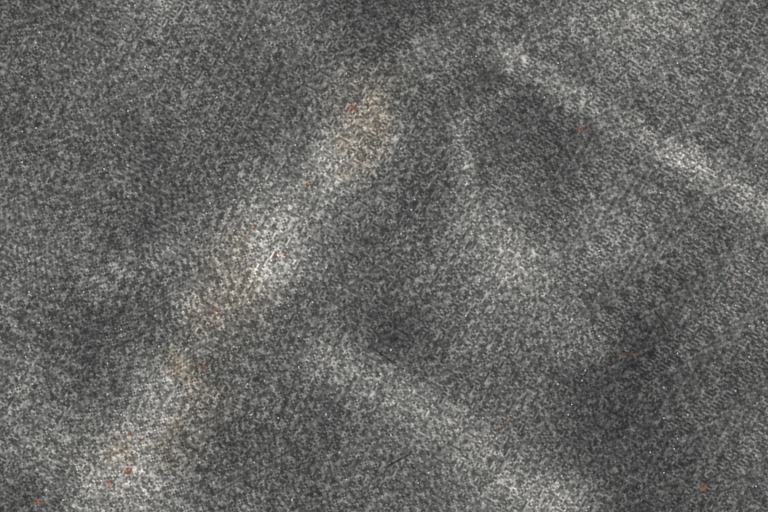
Give the GLSL for this texture, as a WebGL 2 fragment shader.

```glsl
#version 300 es
precision highp float;

uniform vec2 u_resolution;
out vec4 fragColor;

// Lengths are in canvas heights
const float FINE_GRAINS = 270.0;
const float COARSE_GRAINS = 145.0;
const float FINE_CONTRAST = 0.80;
const float COARSE_CONTRAST = 0.42;
const float BASE_TONE = 0.352;
const float CLOUD_TONE = 0.26;
const float DRIFT_TONE = 0.215;
const float WARP = 0.085;
const int FLECKS = 16;
const int TWIGS = 5;
const vec3 DARK_TINT = vec3(0.995, 1.005, 0.99);
const vec3 PALE_TINT = vec3(1.015, 1.0, 0.965);
const vec3 TAN_TINT = vec3(1.09, 1.0, 0.88);
const vec3 RUST = vec3(0.56, 0.37, 0.28);
const vec3 TWIG_DARK = vec3(0.17, 0.16, 0.15);
const vec3 TWIG_BROWN = vec3(0.42, 0.29, 0.21);
const vec3 GLINT = vec3(0.82, 0.83, 0.88);

float hash(vec2 p) {
    return fract(sin(dot(p, vec2(127.1, 311.7))) * 43758.5453);
}

float noise(vec2 p) {
    vec2 i = floor(p), f = fract(p);
    f = f * f * (3.0 - 2.0 * f);
    return mix(mix(hash(i), hash(i + vec2(1, 0)), f.x),
               mix(hash(i + vec2(0, 1)), hash(i + vec2(1, 1)), f.x), f.y);
}

mat2 rotation(float a) {
    return mat2(cos(a), sin(a), -sin(a), cos(a));
}

float fbm(vec2 p) {
    float sum = 0.0, amp = 0.5;
    for (int i = 0; i < 5; i++) {
        sum += amp * noise(p);
        p = rotation(0.65) * p * 2.03 + 17.3;
        amp *= 0.5;
    }
    return sum / 0.97;
}

float segment(vec2 p, vec2 a, vec2 b) {
    vec2 d = b - a;
    return length(p - a - d * clamp(dot(p - a, d) / dot(d, d), 0.0, 1.0));
}

// Soft ridge of blown sand between two points
float ridge(vec2 p, vec2 a, vec2 b, float width) {
    float d = segment(p, a, b) / width;
    return exp(-d * d);
}

float mound(vec2 p, vec2 c, vec2 size) {
    vec2 d = (p - c) / size;
    return exp(-dot(d, d));
}

void main() {
    vec2 p = gl_FragCoord.xy / u_resolution.y;
    float pixel = 1.0 / u_resolution.y;

    // Ragged drift outlines
    vec2 q = p + WARP * (vec2(fbm(p * 6.0), fbm(p * 6.0 + 41.0)) - 0.5);
    float patches = smoothstep(0.30, 0.62, fbm(p * 9.0 + 5.0));

    // Main pale drift, from the lower left to the top
    float spine = ridge(q, vec2(0.19, -0.02), vec2(0.41, 0.36), 0.085);
    spine = max(spine, ridge(q, vec2(0.41, 0.36), vec2(0.55, 0.56), 0.07));
    spine = max(spine, 0.85 * ridge(q, vec2(0.55, 0.56), vec2(0.69, 0.76), 0.085));
    spine = max(spine, 0.6 * ridge(q, vec2(0.69, 0.76), vec2(0.85, 0.92), 0.05));
    spine *= mix(0.5, 1.08, patches);

    // Side ridges and thin crests
    vec2 s = mix(p, q, 0.4);
    float side = 0.75 * ridge(s, vec2(0.99, 0.90), vec2(1.52, 0.58), 0.032);
    side = max(side, 0.58 * ridge(q, vec2(0.66, 0.29), vec2(1.10, 0.02), 0.06));
    side = max(side, 0.5 * ridge(s, vec2(0.98, 0.82), vec2(0.89, 0.75), 0.018));
    side = max(side, 0.5 * ridge(s, vec2(0.89, 0.75), vec2(0.92, 0.58), 0.018));
    side = max(side, 0.4 * ridge(q, vec2(0.92, 0.58), vec2(1.14, 0.33), 0.06));
    side = max(side, 0.42 * ridge(q, vec2(0.20, 0.42), vec2(0.36, 0.50), 0.03));
    side = max(side, 0.55 * mound(q, vec2(1.36, 0.96), vec2(0.28, 0.14)));
    side = max(side, 0.42 * mound(q, vec2(1.21, 0.55), vec2(0.12, 0.10)));
    side = max(side, 0.55 * mound(q, vec2(0.05, 0.13), vec2(0.13, 0.08)));
    side *= mix(0.65, 1.1, patches);

    float hollow = mound(q, vec2(1.02, 0.68), vec2(0.12, 0.10))
                 + mound(q, vec2(1.24, 0.25), vec2(0.22, 0.16))
                 + 0.7 * mound(q, vec2(0.20, 0.27), vec2(0.10, 0.08));
    float drift = clamp(spine + side * (1.0 - spine), 0.0, 1.0);
    float haze = 0.035 * mound(p, vec2(0.38, 0.72), vec2(0.45, 0.30));
    float tone = BASE_TONE + CLOUD_TONE * (fbm(p * 4.0 + 9.0) - 0.47)
               + DRIFT_TONE * drift + haze - 0.03 * hollow;

    // Sand grains
    float fine = noise(rotation(0.5) * p * FINE_GRAINS) - 0.5;
    float coarse = noise(rotation(1.1) * p * COARSE_GRAINS + 70.0) - 0.5;
    tone *= exp(FINE_CONTRAST * fine + COARSE_CONTRAST * coarse);
    vec3 tint = mix(DARK_TINT, PALE_TINT, smoothstep(0.35, 0.65, tone));
    float tan_amount = spine * smoothstep(0.45, 0.65, fbm(p * 7.0 + 23.0));
    vec3 color = tone * mix(tint, TAN_TINT, 0.8 * tan_amount);

    // Sparse bright glints
    vec2 g = p * 150.0, cell = floor(g);
    float spot = smoothstep(0.45, 0.1, length(fract(g) - 0.5));
    color = mix(color, GLINT, 0.75 * spot * step(0.994, hash(cell + 3.7)));

    // Rust flecks, mostly along the drift
    for (int i = 0; i < FLECKS; i++) {
        float k = float(i);
        vec2 r = vec2(hash(vec2(k, 1.3)), hash(vec2(k, 7.9)));
        vec2 c = i % 3 == 0 ? r * vec2(1.5, 1.0)
                            : vec2(0.12 + 0.45 * r.y + 0.16 * (r.x - 0.5), 0.6 * r.y);
        vec2 d = rotation(6.28 * r.x) * (p - c) * vec2(1.0, 1.8);
        float size = mix(0.004, 0.009, hash(vec2(k, 4.1)));
        float cover = smoothstep(size + pixel, size - pixel, length(d) + 0.004 * fine);
        color = mix(color, RUST * (1.0 + 0.5 * fine), 0.75 * cover);
    }

    // Thin twigs
    for (int i = 0; i < TWIGS; i++) {
        float k = float(i) + 60.0;
        vec2 c = vec2(0.7 + 0.75 * hash(vec2(k, 2.2)), 0.06 + 0.35 * hash(vec2(k, 5.6)));
        vec2 arm = rotation(3.14 * hash(vec2(k, 8.4))) * vec2(0.022, 0.0);
        float d = segment(p, c - arm, c + arm);
        float cover = smoothstep(0.0015 + pixel, 0.0015 - pixel, d);
        color = mix(color, i % 2 == 0 ? TWIG_DARK : TWIG_BROWN, 0.75 * cover);
    }

    fragColor = vec4(clamp(color, 0.0, 1.0), 1.0);
}
```
